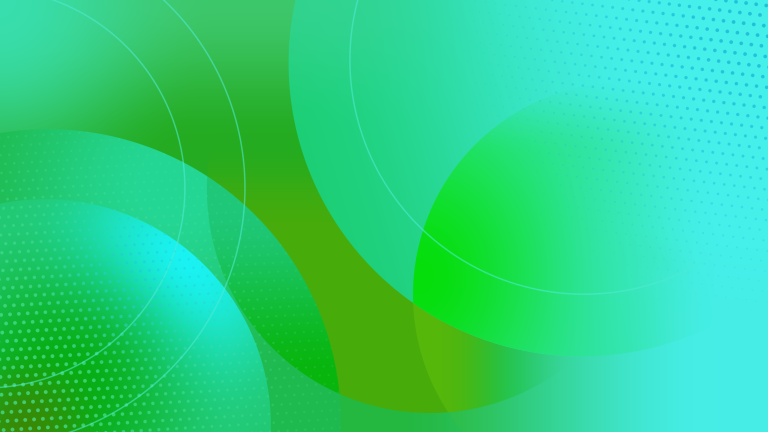
Write a Shadertoy shader that draws this background.

```glsl
float pixelSize() { return 1.0 / iResolution.y; }

float disc(vec2 p, vec2 center, float radius) {
    float aa = 0.7 * pixelSize();
    return smoothstep(aa, -aa, length(p - center) - radius);
}

float ring(vec2 p, vec2 center, float radius) {
    return smoothstep(pixelSize() + 0.001, 0.0, abs(length(p - center) - radius));
}

// Staggered grid of round dots, turned by a small angle
float halftone(vec2 p, float spacing, float radius, float angle) {
    float s = sin(angle), c = cos(angle);
    vec2 q = mat2(c, s, -s, c) * p / spacing;
    q.x += 0.5 * mod(floor(q.y), 2.0);
    float aa = 0.7 * pixelSize();
    return smoothstep(aa, -aa, length(fract(q) - 0.5) * spacing - radius);
}

// Backdrop with the olive disc that fades to the right
vec3 backdrop(vec2 p, float oliveDisc) {
    vec3 upper = mix(vec3(0.24, 0.78, 0.42), vec3(0.14, 0.67, 0.13), smoothstep(0.0, 0.34, p.y));
    upper = mix(upper, vec3(0.22, 0.87, 0.68), smoothstep(0.5, 0.0, length(p * vec2(1.0, 0.85))));
    vec3 lower = mix(vec3(0.14, 0.72, 0.25), vec3(0.27, 0.93, 0.90), smoothstep(0.9, 1.65, p.x));
    vec3 color = mix(upper, lower, max(smoothstep(0.45, 0.65, p.y), smoothstep(1.3, 1.6, p.x)));
    vec3 olive = mix(vec3(0.14, 0.67, 0.12), vec3(0.28, 0.67, 0.04), smoothstep(0.3, 0.55, p.y));
    olive = mix(olive, vec3(0.08, 0.75, 0.16), smoothstep(1.02, 1.2, p.x));
    float fade = smoothstep(0.27, 0.45, p.y) * smoothstep(1.33, 1.0, p.x);
    return mix(color, olive, oliveDisc * fade);
}

void mainImage(out vec4 fragColor, in vec2 fragCoord) {
    // Canvas heights, measured down from the top
    vec2 p = vec2(fragCoord.x, iResolution.y - fragCoord.y) / iResolution.y;

    float oliveDisc = disc(p, vec2(0.995, 0.440), 0.516);
    float upperDisc = disc(p, vec2(1.347, 0.146), 0.679);
    float vividDisc = disc(p, vec2(1.449, 0.683), 0.493);
    float outerDisc = disc(p, vec2(0.111, 0.977), 0.678);
    float innerDisc = disc(p, vec2(0.104, 0.984), 0.523);

    vec3 color = backdrop(p, oliveDisc);

    // Faint lower part of the vivid disc
    float tint = mix(0.14, 0.55, oliveDisc) * smoothstep(1.22, 0.98, p.x);
    color = mix(color, vec3(0.38, 0.76, 0.04), vividDisc * tint);

    // Large disc at the upper right
    float toRight = smoothstep(0.65, 1.6, p.x + 0.3 * (0.3 - p.y));
    vec3 upperColor = mix(vec3(0.11, 0.81, 0.46), vec3(0.27, 0.94, 0.92), toRight);
    upperColor = mix(upperColor, vec3(0.24, 0.83, 0.60), 0.6 * smoothstep(0.3, 0.0, p.y) * smoothstep(1.2, 0.7, p.x));
    float upperFade = 1.0 - smoothstep(1.4, 1.62, p.x) * smoothstep(0.5, 0.75, p.y);
    color = mix(color, upperColor, upperDisc * upperFade);

    // Vivid overlap, brightest at its left rim
    float fromRim = length((p - vec2(0.97, 0.64)) * vec2(1.0, 0.85));
    vec3 vividColor = mix(vec3(0.02, 0.87, 0.04), vec3(0.17, 0.89, 0.57), smoothstep(0.0, 0.46, fromRim));
    float vividFade = smoothstep(1.68, 1.2, p.x) * smoothstep(0.17, 0.36, p.y);
    color = mix(color, vividColor, upperDisc * vividDisc * vividFade);

    // Outer disc at the lower left, with its overlap
    vec3 outerColor = mix(vec3(0.14, 0.84, 0.58), vec3(0.12, 0.73, 0.31), smoothstep(0.05, 0.5, length(p - vec2(0.40, 0.43))));
    vec3 overlap = mix(vec3(0.12, 0.78, 0.47), vec3(0.03, 0.71, 0.05), smoothstep(0.48, 0.88, p.y));
    outerColor = mix(outerColor, overlap, oliveDisc);
    color = mix(color, outerColor, outerDisc);

    // Inner disc: cyan glow near the rim, dark green corner
    vec3 innerColor = mix(vec3(0.10, 0.95, 0.95), vec3(0.13, 0.79, 0.46), smoothstep(0.0, 0.42, length(p - vec2(0.43, 0.61))));
    innerColor = mix(innerColor, vec3(0.03, 0.68, 0.08), smoothstep(0.42, 0.05, length(p - vec2(0.14, 0.90))));
    innerColor = mix(innerColor, vec3(0.22, 0.54, 0.02), smoothstep(0.20, 0.0, length(p - vec2(0.06, 0.99))));
    color = mix(color, innerColor, innerDisc);

    // Dots at the lower left
    float leftFade = smoothstep(0.78, 0.1, length((p - vec2(0.0, 0.93)) * vec2(0.9, 1.0)));
    vec3 leftDots = mix(vec3(0.30, 0.88, 0.60), vec3(0.10, 0.76, 0.90), innerDisc * smoothstep(0.35, 0.0, length(p - vec2(0.37, 0.60))));
    float leftGrid = halftone(p, 0.0205, 0.0022 + 0.0022 * leftFade, 0.06);
    color = mix(color, leftDots, leftGrid * outerDisc * (0.12 + 0.6 * leftFade));

    // Dots at the upper right
    float rightFade = smoothstep(0.85, 0.0, length((p - vec2(1.78, 0.05)) * vec2(1.0, 1.1)));
    float rightGrid = halftone(p, 0.0235, 0.0018 + 0.0025 * rightFade, -0.12);
    color = mix(color, vec3(0.10, 0.72, 0.84), rightGrid * rightFade * 0.85);

    // Thin circles
    float leftLines = max(ring(p, vec2(-0.035, 0.435), 0.463), ring(p, vec2(-0.030, 0.435), 0.597));
    float rightLine = ring(p, vec2(1.352, 0.139), 0.542) * smoothstep(1.72, 1.5, p.x);
    color = mix(color, vec3(0.30, 0.92, 0.82), 0.6 * max(leftLines, rightLine));

    fragColor = vec4(color, 1.0);
}
```
